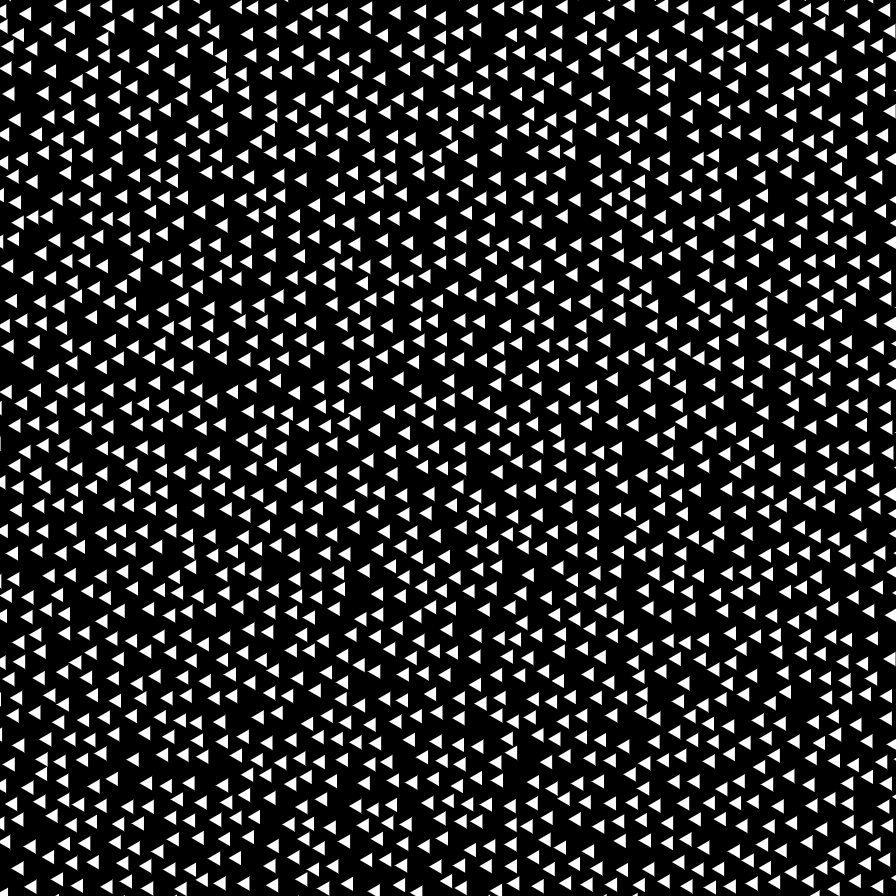
Reproduce this pattern procedurally as a WebGL 1 fragment shader.

```glsl
precision highp float;
// Scattered white triangles, all pointing left, evenly spaced on black.

uniform vec2 u_resolution;

vec2 hash2(vec2 p) {
  return fract(sin(vec2(dot(p, vec2(127.1, 311.7)),
                        dot(p, vec2(269.5, 183.3)))) * 43758.5453);
}

// Every other row is shifted by half a cell.
float rowShift(float row) {
  return 0.5 * mod(row, 2.0);
}

// Jittered centre of a cell, in canvas units.
vec2 roughCentre(vec2 cell, vec2 pitch) {
  vec2 jitter = 0.76 * (hash2(cell) - 0.5);
  return (cell + 0.5 + vec2(rowShift(cell.y), 0.0) + jitter) * pitch;
}

// Centre pushed away from neighbours that are too close.
vec2 spacedCentre(vec2 cell, vec2 pitch) {
  vec2 centre = roughCentre(cell, pitch);
  vec2 push = vec2(0.0);
  for (int j = -1; j <= 1; j++) {
    for (int i = -1; i <= 1; i++) {
      if (i == 0 && j == 0) continue;
      vec2 away = centre - roughCentre(cell + vec2(i, j), pitch);
      float gap = max(length(away), 0.0001);
      push += away / gap * 0.55 * max(0.0215 - gap, 0.0);
    }
  }
  return centre + push;
}

// Equilateral triangle with its tip to the left; radius reaches the corners.
float triangleDistance(vec2 q, float radius) {
  return max(q.x, abs(q.y) * 0.866 - q.x * 0.5) - 0.5 * radius;
}

void main() {
  float scale = min(u_resolution.x, u_resolution.y);
  vec2 p = gl_FragCoord.xy / scale;
  vec2 pitch = 1.0 / vec2(37.2, 43.0);

  // Nearest triangle among the surrounding cells.
  float nearest = 1.0;
  float baseRow = floor(p.y / pitch.y);
  for (int j = -1; j <= 1; j++) {
    float row = baseRow + float(j);
    float baseColumn = floor(p.x / pitch.x - rowShift(row));
    for (int i = -1; i <= 1; i++) {
      vec2 cell = vec2(baseColumn + float(i), row);
      vec2 q = p - spacedCentre(cell, pitch);
      nearest = min(nearest, triangleDistance(q, 0.0092));
    }
  }

  // Edge softened over one pixel.
  float coverage = clamp(0.5 - nearest * scale, 0.0, 1.0);
  gl_FragColor = vec4(vec3(coverage), 1.0);
}
```
